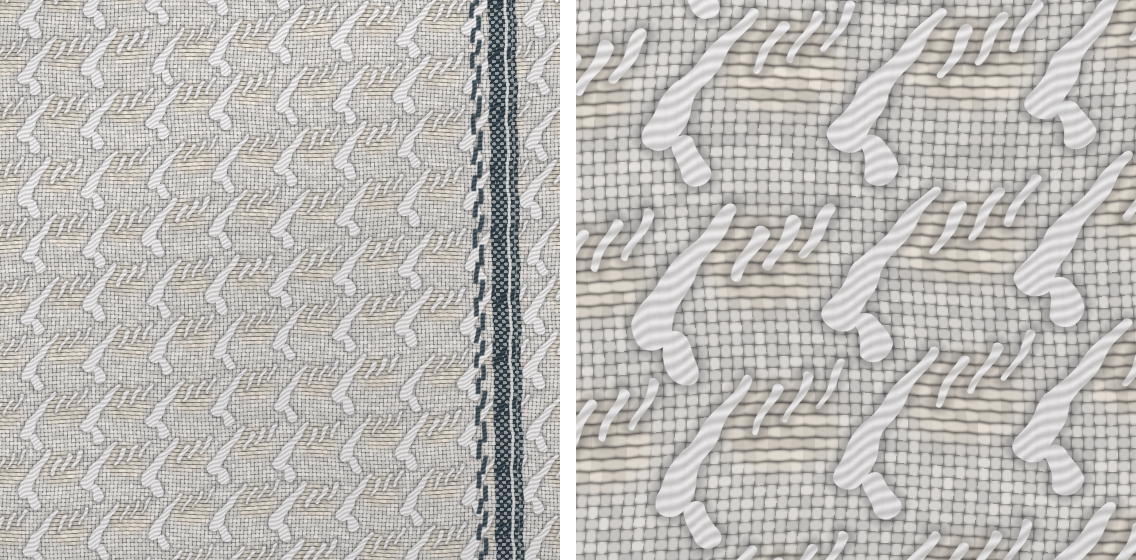
Left, the full canvas; right, a detail of the centre.
Write a Shadertoy shader that draws this texture.

```glsl
// Pale woven cloth: a plain-weave ground with drifting rows of raised S-shaped floats,
// slanted stitches and ribbed patches, crossed by a slightly leaning dark blue stripe.
// Threads are a warped checker of oval bumps; floats are tapered capsules on a sheared grid.

float hash(vec2 p) {
    return fract(sin(dot(p, vec2(127.1, 311.7))) * 4375.85);
}

// Signed distance to a capsule whose radius runs from ra to rb
float taper(vec2 p, vec2 a, vec2 b, float ra, float rb) {
    vec2 ab = b - a;
    float h = clamp(dot(p - a, ab) / dot(ab, ab), 0.0, 1.0);
    return length(p - a - ab * h) - mix(ra, rb, h);
}

// One raised float: curved head and tail, lower knot, then three slanted stitches
float floatShape(vec2 p, float seed) {
    float d = taper(p, vec2(-0.03, -0.07), vec2(0.09, 0.17), 0.10, 0.075);
    d = min(d, taper(p, vec2(0.09, 0.17), vec2(0.42, 0.62), 0.07, 0.03));
    d = min(d, taper(p, vec2(0.10, -0.13), vec2(0.15, -0.27), 0.065, 0.085));
    for (float k = 0.0; k < 3.0; k++) {
        vec2 a = vec2(0.44 + 0.18 * k, 0.28 + 0.07 * k + 0.08 * (seed - 0.5));
        d = min(d, taper(p, a, a + vec2(0.13, 0.25), 0.022, 0.036 - 0.003 * k));
    }
    return d;
}

// Soft-edged interval
float band(float x, float a, float b) {
    float e = 0.6 / iResolution.x + 0.0006;
    return smoothstep(a - e, a + e, x) * (1.0 - smoothstep(b - e, b + e, x));
}

// Oval thread bump, 1 at its crown and near 0 in the pits
float bump(vec2 e) {
    return smoothstep(0.0, 0.85, 1.0 - 2.6 * e.x * e.x - 1.3 * e.y * e.y);
}

void mainImage(out vec4 fragColor, in vec2 fragCoord) {
    vec2 uv = fragCoord / iResolution.xy;
    float detail = 1.0 - smoothstep(0.3, 0.7, 144.0 / iResolution.y);

    // Ground threads, gently bent
    vec2 t = uv * 144.0 + 0.5 * vec2(sin(uv.y * 23.0 + 3.0 * uv.x), sin(uv.x * 19.0 + 5.0 * uv.y));
    vec2 id = floor(t), f = fract(t) - 0.5;
    float over = mod(id.x + id.y, 2.0);
    float plain = bump(over > 0.5 ? f.xy : f.yx);
    vec2 brick = fract(vec2(t.x * 0.5 + 0.5 * mod(id.y, 2.0) + 0.1 * f.y, t.y)) - 0.5;
    float ribbed = bump(brick.yx * vec2(1.1, 0.9));

    // Raised floats and ribbed patches on the sheared grid
    vec2 q = (uv - vec2(0.05, 0.655)) * vec2(8.9, 9.5);
    q += 0.035 * vec2(sin(q.y * 1.3 + q.x), sin(q.x * 1.7 - q.y));
    vec2 cell = floor(vec2(q.x, q.y - 0.12 * q.x));
    float d = 1.0, rib = 0.0;
    for (int j = -1; j <= 1; j++)
    for (int i = -1; i <= 1; i++) {
        vec2 c = cell + vec2(i, j);
        float seed = hash(c);
        vec2 jitter = 0.10 * (vec2(seed, hash(c + 17.0)) - 0.5);
        vec2 p = q - c - vec2(0.0, 0.12 * c.x) - jitter;
        p.x += 0.012 * sin(p.y * 22.0 + seed * 6.0);
        d = min(d, floatShape(p, seed) + 0.015 * (seed - 0.4));
        rib = max(rib, 1.0 - smoothstep(0.22, 0.42, length((p - vec2(0.58, 0.34)) * vec2(1.0, 1.15))));
    }
    float aa = 7.0 / iResolution.y;
    float raised = 1.0 - smoothstep(-aa, aa, d);

    // Undyed cloth
    float weave = mix(0.75, mix(plain, ribbed, rib), detail);
    vec3 col = mix(vec3(0.46, 0.45, 0.44), vec3(0.83, 0.82, 0.81), weave);
    col *= mix(vec3(1.0), vec3(1.03, 1.01, 0.975), rib);
    col *= 1.0 + detail * (0.12 * hash(id) - 0.06 + 0.05 * hash(vec2(id.y, 3.0)) - 0.025);
    col *= 1.0 - 0.20 * (1.0 - smoothstep(0.0, 0.07, d));

    // Twisted white yarn of the floats
    float strand = 0.5 + 0.5 * sin(dot(q, vec2(-42.0, 88.0)) + 1.5 * sin(q.x * 21.0));
    vec3 yarn = mix(vec3(0.80, 0.79, 0.79), vec3(0.95, 0.945, 0.95), mix(0.65, strand, detail));
    col = mix(col, yarn, raised * 0.92);

    // Dyed stripe: broken ladder on the left, dense band and narrow edge on the right
    float s = uv.x - 0.838 - 0.015 * (1.0 - uv.y);
    s += 0.0013 * sin(q.y * 6.283) + 0.0007 * sin(q.y * 17.0);
    vec3 navy = mix(vec3(0.13, 0.18, 0.21), vec3(0.25, 0.30, 0.33), mix(0.5, strand, detail));
    float dense = max(band(s, 0.033, 0.062), band(s, 0.067, 0.083));
    float pale = (1.0 - over) * smoothstep(0.45, 0.95, plain) * (1.0 - raised);
    vec3 pepper = mix(navy, vec3(0.66, 0.67, 0.67), mix(0.3, 0.85 * pale, detail));
    col = mix(col, pepper, dense);
    for (float k = 0.0; k < 2.0; k++) {
        float v = fract(q.y * 2.0 + 0.5 * k + 0.15 * sin(q.y * 2.3));
        float x = s - 0.005 - 0.010 * k - 0.005 * (v - 0.35);
        float dash = band(x, -0.0042, 0.0042) * smoothstep(0.0, 0.08, v) * (1.0 - smoothstep(0.60, 0.70, v));
        col = mix(col, navy * (0.85 + 0.3 * plain), 0.92 * dash);
    }
    col = mix(col, vec3(0.84) * (0.8 + 0.2 * weave), band(s, 0.0625, 0.0665));
    col = mix(col, vec3(0.70, 0.71, 0.71), 0.55 * band(s, 0.0745, 0.0765));

    // Uneven light, brighter toward the top
    col *= 0.97 + 0.06 * uv.y + 0.015 * sin(uv.x * 5.0 + 2.0 * sin(uv.y * 4.0));
    fragColor = vec4(clamp(col, 0.0, 1.0), 1.0);
}
```
